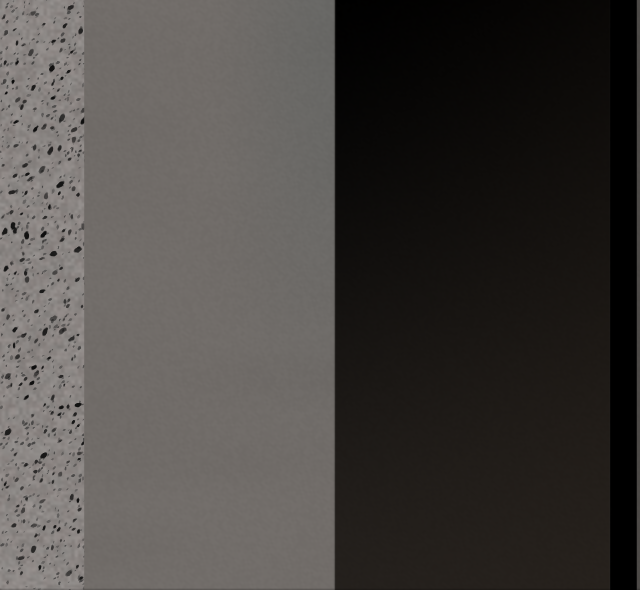
Reproduce this texture procedurally as a Shadertoy shader.

```glsl
// Vertical slabs: a speckled stone strip, a matte grey panel, a dark panel
// fading to black at its upper left, a black gap and a thin grey sliver.
// Soft steps place the slabs; jittered cells scatter the slanted specks.

#define STONE_EDGE 0.1315
#define GREY_EDGE 0.5235
#define DARK_EDGE 0.953
#define GAP_EDGE 0.995
#define STONE_COLOR vec3(0.545, 0.525, 0.515)
#define GREY_COLOR vec3(0.442, 0.424, 0.410)
#define DARK_COLOR vec3(0.142, 0.126, 0.112)
#define SPECK_COLOR vec3(0.045, 0.045, 0.045)
#define COARSE_CELLS 62.0
#define FINE_CELLS 115.0
#define GRAIN 0.018

float hash(vec2 p) {
    vec3 q = fract(vec3(p.xyx) * 0.1031);
    q += dot(q, q.yzx + 33.33);
    return fract((q.x + q.y) * q.z);
}

float valueNoise(vec2 p) {
    vec2 cell = floor(p), f = fract(p);
    f = f * f * (3.0 - 2.0 * f);
    float low = mix(hash(cell), hash(cell + vec2(1, 0)), f.x);
    float high = mix(hash(cell + vec2(0, 1)), hash(cell + vec2(1, 1)), f.x);
    return mix(low, high, f.y);
}

// Coverage of slanted, uneven specks, one candidate per cell.
float specks(vec2 p, float cells, float density, float seed) {
    vec2 q = p * cells, home = floor(q);
    float soft = max(0.09, 0.7 * cells / iResolution.y);
    float cover = 0.0;
    for (int j = -1; j <= 1; j++)
    for (int i = -1; i <= 1; i++) {
        vec2 id = home + vec2(i, j);
        if (hash(id + seed) > density) continue;
        vec2 center = id + 0.15 + 0.7 * vec2(hash(id + seed + 17.3), hash(id + seed + 41.9));
        float size = hash(id + seed + 73.1);
        float angle = 0.9 + 1.2 * (hash(id + seed + 95.7) - 0.5);
        float c = cos(angle), s = sin(angle);
        vec2 d = mat2(c, -s, s, c) * (q - center);
        float radius = mix(0.14, 0.34, size * size);
        float dist = length(d * vec2(0.75, 1.3)) - radius;
        dist += 0.16 * (valueNoise(q * 4.0 + seed) - 0.5);
        float strength = mix(0.5, 1.0, hash(id + seed + 131.0));
        cover = max(cover, strength * (1.0 - smoothstep(-soft, soft, dist)));
    }
    return cover;
}

vec3 stone(vec2 p) {
    float mottling = valueNoise(p * 170.0) - 0.5 + 0.5 * (valueNoise(p * 60.0) - 0.5);
    vec3 color = STONE_COLOR + 0.07 * mottling;
    color.r += 0.015 * (valueNoise(p * 90.0 + 7.0) - 0.5);
    color = mix(color, SPECK_COLOR + 0.15, 0.75 * specks(p, FINE_CELLS, 0.32, 5.0));
    return mix(color, SPECK_COLOR, specks(p, COARSE_CELLS, 0.36, 29.0));
}

vec3 greyPanel(vec2 uv, vec2 p) {
    vec3 color = GREY_COLOR;
    // Cool shade near the upper right side
    float shade = smoothstep(0.30, GREY_EDGE, uv.x) * smoothstep(0.1, 0.95, uv.y);
    color += shade * vec3(-0.036, -0.020, -0.016);
    color += 0.012 * (valueNoise(p * vec2(5.0, 14.0)) - 0.5);
    return color;
}

vec3 darkPanel(vec2 uv) {
    float across = clamp((uv.x - GREY_EDGE) / (DARK_EDGE - GREY_EDGE), 0.0, 1.0);
    float depth = 1.0 - uv.y;
    float light = smoothstep(-0.05, 1.0, depth + 0.32 * across * uv.y);
    light = mix(light, depth, 0.35);
    return DARK_COLOR * clamp(light, 0.0, 1.0) + vec3(0.008, 0.004, 0.0) * across;
}

float past(float x, float edge) {
    float width = 0.8 / iResolution.x;
    return smoothstep(edge - width, edge + width, x);
}

void mainImage(out vec4 fragColor, in vec2 fragCoord) {
    vec2 uv = fragCoord / iResolution.xy;
    vec2 p = fragCoord / iResolution.y;

    // Slabs from left to right
    vec3 color = mix(stone(p), greyPanel(uv, p), past(uv.x, STONE_EDGE));
    color = mix(color, darkPanel(uv), past(uv.x, GREY_EDGE));
    color = mix(color, vec3(0.0), past(uv.x, DARK_EDGE));
    color = mix(color, vec3(0.30, 0.29, 0.28), past(uv.x, GAP_EDGE));

    // Thin seams beside the dark panel
    float seam = exp(-pow((uv.x - GREY_EDGE) / 0.0016, 2.0));
    color = mix(color, vec3(0.14, 0.13, 0.12), 0.35 * seam);
    float rim = exp(-pow((uv.x - DARK_EDGE) / 0.0012, 2.0));
    color += 0.035 * rim * (1.0 - 0.6 * uv.y);

    // Fine slanted grain, weaker where it is dark
    float grain = valueNoise(mat2(0.8, 0.6, -0.6, 0.8) * p * vec2(190.0, 250.0)) - 0.5;
    color += GRAIN * grain * (0.2 + 1.6 * color.g);
    color *= mix(0.8, 1.0, smoothstep(0.0, 0.004, uv.y));

    fragColor = vec4(clamp(color, 0.0, 1.0), 1.0);
}
```
